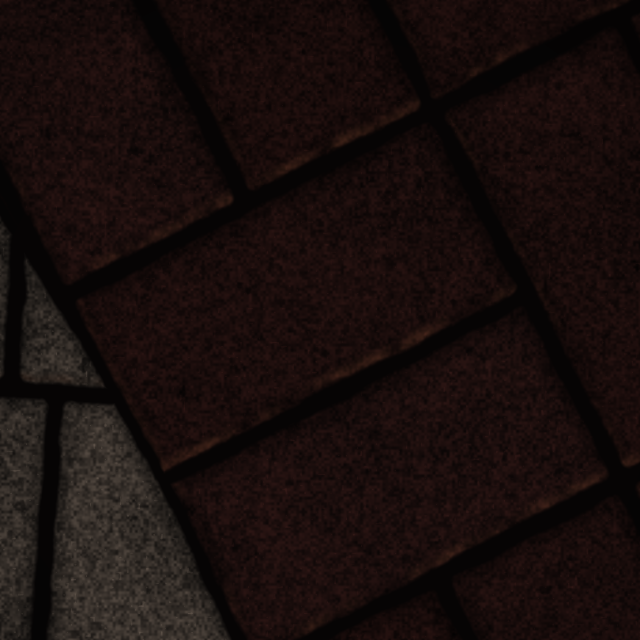
Give the GLSL for this texture, as a WebGL 1 fragment shader.

```glsl
precision highp float;
// Dim basket-weave paving of dark red bricks, bordered by worn grey stones.
uniform vec2 u_resolution;

const float BLOCK = 0.651;        // side of a two-brick block
const float JOINT = 0.013;        // half width of a joint
const vec2 CROSSING = vec2(0.677, 0.828);
const vec2 STONE_CORNER = vec2(0.086, 0.387);
const vec2 STONE_SIZE = vec2(0.4, 0.5);

const vec3 GAP_COLOR = vec3(0.022, 0.015, 0.015);
const vec3 BRICK_COLOR = vec3(0.102, 0.047, 0.042);
const vec3 RIM_COLOR = vec3(0.15, 0.085, 0.055);
const vec3 STONE_COLOR = vec3(0.200, 0.175, 0.155);

float hash(vec2 p) {
  p = fract(p * vec2(0.1031, 0.1137));
  p += dot(p, p.yx + 33.33);
  return fract((p.x + p.y) * p.x * 17.17);
}

float noise(vec2 p) {
  vec2 i = floor(p), f = fract(p);
  f = f * f * (3.0 - 2.0 * f);
  return mix(mix(hash(i), hash(i + vec2(1.0, 0.0)), f.x),
             mix(hash(i + vec2(0.0, 1.0)), hash(i + 1.0), f.x), f.y);
}

float fbm(vec2 p) {
  float sum = 0.0, amp = 0.5;
  for (int i = 0; i < 4; i++) {
    sum += amp * noise(p);
    p = p * 2.03 + 17.1;
    amp *= 0.5;
  }
  return sum / 0.9375;
}

vec2 rotate(vec2 p, float angle) {
  float c = cos(angle), s = sin(angle);
  return vec2(c * p.x + s * p.y, c * p.y - s * p.x);
}

// Positive inside a rounded tile whose lower left corner is the origin
float tileInside(vec2 q, vec2 size, float joint) {
  float radius = 0.012;
  vec2 d = abs(q - 0.5 * size) - 0.5 * size + joint + radius;
  return radius - length(max(d, 0.0)) - min(max(d.x, d.y), 0.0);
}

// Narrow lit band just inside an edge
float rim(float dist, float width) {
  return smoothstep(-0.003, 0.007, dist) * (1.0 - smoothstep(0.006, width, dist));
}

// Grainy surface with pits and bright flecks
vec3 roughen(vec3 base, vec2 p, float strength) {
  float grain = noise(p * 230.0) + 0.7 * noise(p * 110.0 + 9.0) - 0.85;
  float pits = smoothstep(0.70, 0.86, fbm(p * 38.0 + 4.0));
  float flecks = smoothstep(0.86, 1.0, noise(p * 170.0 + 31.0));
  float tone = 1.0 + strength * grain + 0.5 * (fbm(p * 7.0) - 0.5);
  return base * tone * (1.0 - 0.5 * pits) + base * flecks * 0.4;
}

vec3 drawBricks(vec2 p, float border, vec2 surface, float aa) {
  vec2 block = floor(p / BLOCK);
  float upright = mod(block.x + block.y, 2.0);
  vec2 size = BLOCK * mix(vec2(1.0, 0.5), vec2(0.5, 1.0), upright);
  vec2 q = mod(p, size);
  float tint = hash(floor(p / size) + 40.0 * upright + 71.0);
  float joint = JOINT + 0.005 * (noise(p * 9.0) - 0.4);
  float inside = min(tileInside(q, size, joint), border - 0.006);

  vec3 color = roughen(BRICK_COLOR * (0.92 + 0.16 * tint), surface, 0.75);
  color += vec3(0.0, 0.004, 0.005) * tint;
  color *= mix(0.62, 1.0, smoothstep(0.0, 0.035, inside));
  // Light catches the lower edges, and faintly the left ones
  float wear = smoothstep(0.25, 0.75, fbm(surface * 24.0)) * (0.6 + 0.6 * noise(surface * 150.0));
  float ends = smoothstep(0.0, 0.05, inside + 0.05);
  float lower = rim(q.y - joint, 0.026);
  float left = 0.35 * max(rim(q.x - joint, 0.018), rim(border - 0.006, 0.018));
  color += RIM_COLOR * max(lower, left) * wear * ends;
  return mix(GAP_COLOR, color, smoothstep(-aa, aa, inside));
}

vec3 drawStones(vec2 p, float border, vec2 surface, float aa) {
  float row = floor(p.y / STONE_SIZE.y);
  p.x += 0.07 * (row + 1.0);
  vec2 q = mod(p, STONE_SIZE);
  float inside = min(tileInside(q, STONE_SIZE, JOINT), -border - 0.014);
  vec3 color = roughen(STONE_COLOR, surface, 0.7);
  color *= mix(0.65, 1.0, smoothstep(0.0, 0.03, inside));
  color += RIM_COLOR * 0.6 * rim(q.y - JOINT, 0.02) * noise(surface * 50.0);
  return mix(GAP_COLOR, color, smoothstep(-aa, aa, inside));
}

void main() {
  vec2 uv = gl_FragCoord.xy / u_resolution;
  float aa = max(0.004, 1.0 / min(u_resolution.x, u_resolution.y));
  // Uneven edges
  vec2 wobble = vec2(fbm(uv * 22.0), fbm(uv * 22.0 + 50.0)) - 0.5;
  vec2 p = uv + 0.010 * wobble;

  vec2 brickPos = rotate(p - CROSSING, radians(27.0));
  vec2 stonePos = rotate(p - STONE_CORNER, radians(-3.5));
  // Slightly bowed line where the bricks meet the stones
  float bow = brickPos.y + 0.34;
  float border = brickPos.x + 0.636 + 0.12 * bow * bow;

  vec3 color = border > 0.0 ? drawBricks(brickPos, border, uv, aa)
                            : drawStones(stonePos, border, uv, aa);
  color *= 1.0 - 0.22 * smoothstep(0.45, 0.85, length(uv - vec2(0.5, 0.42)));
  gl_FragColor = vec4(color, 1.0);
}
```
